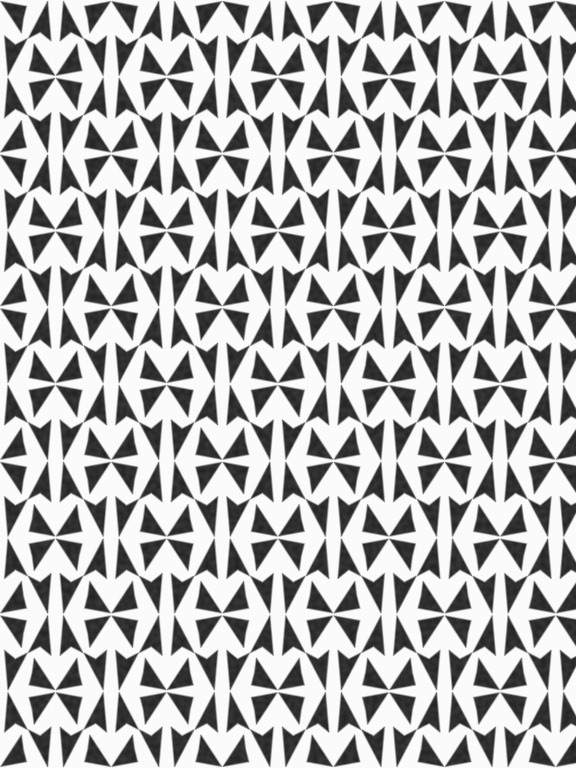
Give the GLSL for this pattern, as a Shadertoy shader.

```glsl
// Staggered rows of dark four-wedge bow ties alternating with notched arrows.
// Mirror folds reduce every motif to two quads, drawn as signed distances;
// gradient noise gives the ink a faint mottling.

const float ROWS = 10.0;            // row spacings over the canvas height
const float ROW_STEP = 115.2;       // design units between row centres
const float COLUMN_STEP = 166.7;    // design units between bow ties in a row
const float INK_SPREAD = 0.4;       // outward growth of each shape
const float EDGE_SOFTNESS = 2.0;    // half width of the edge blend
const float MOTTLE_SIZE = 9.0;
const float MOTTLE_DEPTH = 0.07;
const vec3 PAPER = vec3(0.985);
const vec3 INK = vec3(0.18);

// Corners in the first quadrant around each motif centre
const vec2 WEDGE[4] = vec2[4](
    vec2(1.5, 2.5), vec2(39.5, 9.5), vec2(34.8, 28.0), vec2(32.0, 49.0));
const vec2 ARROW[4] = vec2[4](
    vec2(12.0, 2.5), vec2(40.5, 57.0), vec2(23.0, 48.0), vec2(7.0, 61.0));

// Signed distance to a quad, negative inside
float quadDistance(vec2 p, vec2 corner[4]) {
    float nearest = dot(p - corner[0], p - corner[0]);
    float side = 1.0;
    for (int i = 0; i < 4; i++) {
        vec2 a = corner[i];
        vec2 b = corner[(i + 3) % 4];
        vec2 edge = b - a;
        vec2 w = p - a;
        vec2 offset = w - edge * clamp(dot(w, edge) / dot(edge, edge), 0.0, 1.0);
        nearest = min(nearest, dot(offset, offset));
        bvec3 crossing = bvec3(p.y >= a.y, p.y < b.y, edge.x * w.y > edge.y * w.x);
        if (all(crossing) || !any(crossing)) side = -side;
    }
    return side * sqrt(nearest);
}

// Distance to one row, with p.y measured from the row centre
float rowDistance(vec2 p, float stagger) {
    float x = p.x - stagger * COLUMN_STEP;
    x = abs(x - COLUMN_STEP * round(x / COLUMN_STEP));
    float y = abs(p.y);
    float wedge = quadDistance(vec2(x, y), WEDGE);
    float arrow = quadDistance(vec2(0.5 * COLUMN_STEP - x, y), ARROW);
    return min(wedge, arrow);
}

vec2 hashGradient(vec2 cell) {
    vec3 h = fract(cell.xyx * vec3(0.1031, 0.1030, 0.0973));
    h += dot(h, h.yzx + 33.33);
    float angle = 6.2832 * fract((h.x + h.y) * h.z);
    return vec2(cos(angle), sin(angle));
}

float gradientNoise(vec2 p) {
    vec2 cell = floor(p);
    vec2 f = p - cell;
    vec2 u = f * f * f * (f * (f * 6.0 - 15.0) + 10.0);
    vec2 e = vec2(0.0, 1.0);
    float low = mix(dot(hashGradient(cell), f),
                    dot(hashGradient(cell + e.yx), f - e.yx), u.x);
    float high = mix(dot(hashGradient(cell + e.xy), f - e.xy),
                     dot(hashGradient(cell + e.yy), f - e.yy), u.x);
    return mix(low, high, u.y);
}

void mainImage(out vec4 fragColor, in vec2 fragCoord) {
    float unitsPerPixel = ROWS * ROW_STEP / iResolution.y;
    vec2 p = fragCoord * unitsPerPixel;

    // Arrow points reach past the half row, so test the rows below and above
    float baseRow = floor(p.y / ROW_STEP);
    float d = 1e4;
    for (int i = 0; i < 2; i++) {
        float row = baseRow + float(i);
        float stagger = 0.5 * mod(row, 2.0);
        d = min(d, rowDistance(vec2(p.x, p.y - row * ROW_STEP), stagger));
    }

    // Ink on paper
    float blend = max(EDGE_SOFTNESS, 0.75 * unitsPerPixel);
    float coverage = 1.0 - smoothstep(-blend, blend, d - INK_SPREAD);
    vec3 ink = INK + MOTTLE_DEPTH * gradientNoise(p / MOTTLE_SIZE);
    fragColor = vec4(mix(PAPER, ink, coverage), 1.0);
}
```
